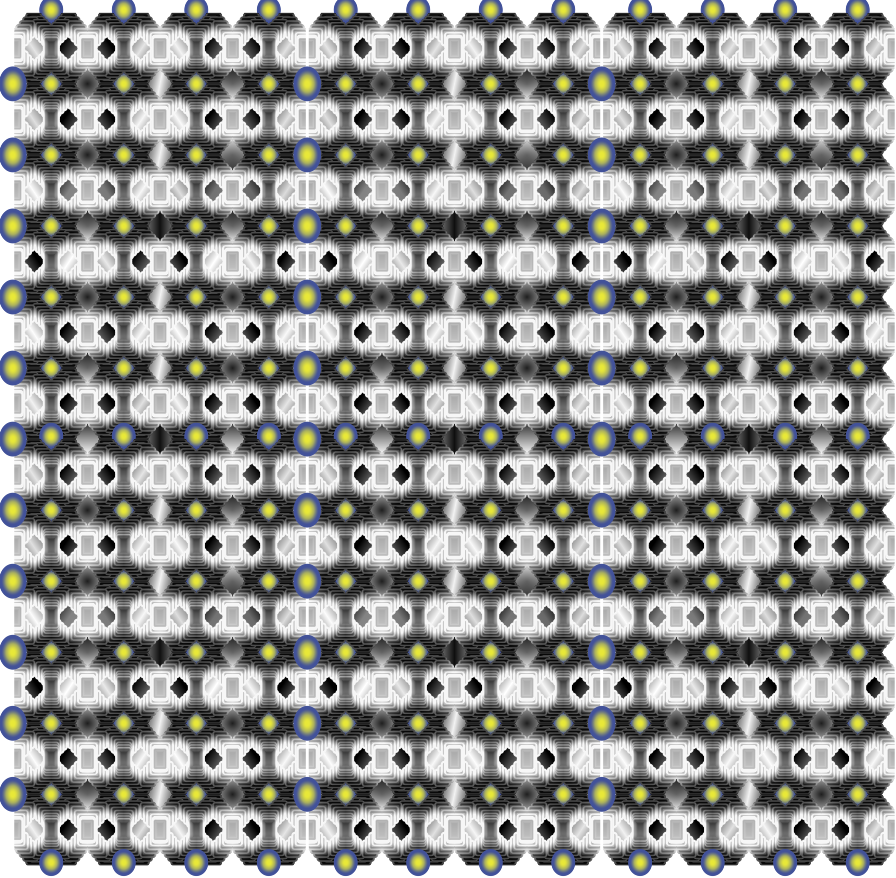
This pattern is drawn by a Shadertoy shader. Its source:

```glsl
// Three woven panels of stepped, shaded bands, each four cells wide and twelve high.
// Overlapping rounded boxes follow mirrored bent paths; their openings show toned
// diamonds or yellow-blue beads, with larger beads along the panel seams.

float hash(vec2 p) {
    vec3 h = fract(p.xyx * vec3(0.1031, 0.1030, 0.0973));
    h += dot(h, h.yzx + 33.33);
    return fract((h.x + h.y) * h.z);
}

float roundBox(vec2 p, vec2 halfSize, float radius) {
    vec2 d = abs(p) - halfSize + radius;
    return length(max(d, 0.0)) + min(max(d.x, d.y), 0.0) - radius;
}

// Radial bead colour, r = 1 at the rim
vec3 beadColor(float r) {
    vec3 core = mix(vec3(0.91, 0.91, 0.22), vec3(0.60, 0.63, 0.41), smoothstep(0.1, 0.65, r));
    return mix(core, vec3(0.26, 0.32, 0.60), smoothstep(0.45, 0.85, r));
}

// Large openings: bright streaks in the middle column, dark shades beside it
float largeTone(vec2 q, vec2 id) {
    float row = mod(id.y, 6.0);
    float h = hash(vec2(id.x + 3.0, row));
    if (id.x == 2.0) {
        float streak = 1.0 - abs(q.x + 0.2 * q.y) * 6.0;
        return mod(row, 3.0) == 0.0 ? 0.06 + 2.0 * abs(q.x) : 0.45 + 0.5 * streak;
    }
    float vertical = 0.5 + q.y * (h > 0.4 ? 2.5 : -2.0);
    float radial = 0.12 + 2.2 * length(q);
    return row == 0.0 ? 0.6 + 1.8 * q.y : mix(radial, vertical, step(0.3, h) * 0.7);
}

// Small openings: tilted gradients, alternating dark and light pairs
float smallTone(vec2 q, float x, float row) {
    float pairId = floor(x + 0.5);
    float tilt = x < pairId ? 1.0 : -1.0;
    float h = hash(vec2(floor(x * 2.0), row + 7.0));
    float t = dot(q, vec2(tilt, 0.65)) * 5.0;
    float odd = mod(pairId + (row == 3.0 ? 1.0 : 0.0), 2.0);
    float dark = 0.1 + 0.12 * h + 0.28 * t;
    float light = 0.5 + 0.16 * h + 0.35 * (1.0 - abs(t));
    return mix(light, dark, odd * (row == 2.0 ? 0.6 : 1.0));
}

// Painted boxes climbing diagonally, then upright; returns tone and coverage
vec2 weave(vec2 a, float below, float aa) {
    vec2 ink = vec2(0.0);
    for (int i = 0; i < 9; i++) {
        float t = float(i) / 8.0;
        float slant = min(t / 0.7, 1.0);
        float rise = max(t - 0.7, 0.0) / 0.3;
        for (int side = 0; side < 2; side++) {
            float wide = float(side);
            vec2 joint = vec2(mix(0.24, 0.5 * wide, slant), mix(0.125, 0.37 + 0.06 * wide, slant));
            joint.y = mix(joint.y, 0.5, rise);
            vec2 p = a - joint;
            float d = roundBox(p, vec2(0.115, 0.13 + 0.04 * rise), 0.05);
            // Sawtooth shading: dark near the bead, pale toward the row middle
            float level = a.y + 0.35 * (a.x - 0.25) + 0.6 * (p.y + 0.06);
            float tone = 0.1 + 0.8 * smoothstep(0.04, 0.4, level);
            // Thin pale rim with a dark groove inside it
            tone += 0.2 * smoothstep(0.022, 0.0, abs(d + 0.01));
            tone -= 0.12 * smoothstep(0.02, 0.0, abs(d + 0.04));
            // The upright tube closes in shadow, fading down the cell
            float shade = (0.7 - 0.45 * wide) * (0.85 + 1.8 * below * (0.5 - a.y));
            tone *= 1.0 - shade * rise * smoothstep(0.0, -0.09, d);
            ink = mix(ink, vec2(tone, 1.0), smoothstep(aa, -aa, d));
        }
    }
    // Thin dark crease along each row
    ink.x *= 1.0 - 0.6 * smoothstep(0.025, 0.0, a.y);
    return vec2(clamp(ink.x / max(ink.y, 0.01), 0.03, 0.97), ink.y);
}

void mainImage(out vec4 fragColor, in vec2 fragCoord) {
    vec2 uv = fragCoord / iResolution.xy;
    float aa = 8.0 / iResolution.y;

    // Panel, row and cell coordinates; rows count downward
    float u = (uv.x - 0.0143) * 3.043;
    float v = (1.0 - uv.y - 0.0146) * 12.358;
    float panel = clamp(floor(u), 0.0, 2.0);
    float x = (u - panel) * 4.06 - 0.03;
    float row = clamp(floor(v + 0.5), 0.0, 12.0);
    vec2 q = vec2(x - clamp(floor(x), 0.0, 3.0) - 0.5, v - row);
    vec2 a = abs(q);

    // Bead behind each cell centre
    bool edgeRow = mod(row, 6.0) == 0.0;
    float r = length((q + vec2(0.0, edgeRow ? 0.04 : 0.0)) / vec2(0.165, 0.19));
    vec3 bead = beadColor(r);
    float beadCover = smoothstep(1.0 + aa * 5.0, 1.0 - aa * 5.0, r);

    // Content of the openings
    vec3 art = bead;
    if (a.y > 0.3) {
        vec2 s = vec2(fract(x * 2.0) * 0.5 - 0.25, fract(v) - 0.5);
        art = vec3(smallTone(s, x, mod(floor(v), 6.0)));
    } else if (a.x > 0.24) {
        float column = floor(x + 0.5);
        bool outer = column < 0.5 || column > 3.5 || row < 0.5 || row > 11.5;
        art = outer ? vec3(1.0) : vec3(largeTone(vec2(x - column, q.y), vec2(column, row)));
    }
    vec2 band = weave(a, sign(q.y), aa);
    art = mix(clamp(art, 0.0, 1.0), vec3(band.x), band.y);

    // Panel on white, with beads rising over the top edge of each half
    float edge = roundBox(vec2(x - 2.0, v - 6.0), vec2(2.01, 6.0), 0.0);
    vec3 color = mix(vec3(1.0), art, smoothstep(aa, -aa, edge));
    if ((edgeRow && q.y < 0.0) || v > 12.0) color = mix(color, bead, beadCover);

    // Large beads on the left seam of every panel
    float seam = clamp(floor(u + 0.5), 0.0, 2.0);
    float seamRow = clamp(floor(v + 0.5), 1.0, 11.0);
    float seamR = length(vec2((u - seam) * 4.06, v - seamRow) / vec2(0.19, 0.245));
    color = mix(color, beadColor(seamR), smoothstep(1.0 + aa * 4.0, 1.0 - aa * 4.0, seamR));
    fragColor = vec4(color, 1.0);
}
```
